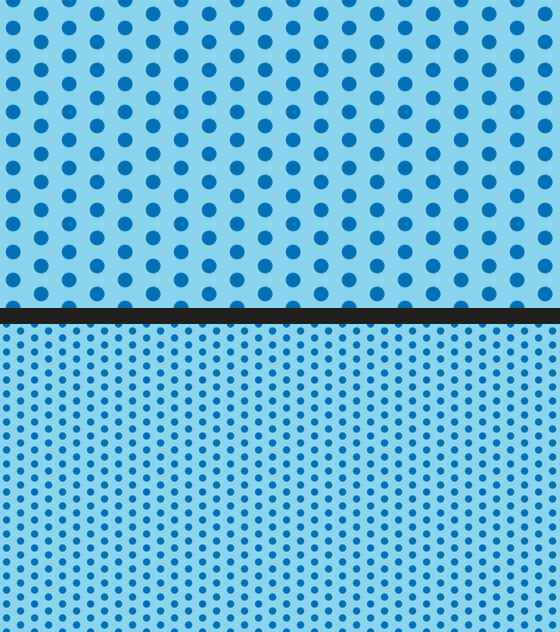
Top, the tile; bottom, the same tile 2 across and 2 down.
A Shadertoy shader for this pattern:

```glsl
// Staggered polka dots: round blue dots on a pale sky blue ground.
// The canvas is cut into 20 columns of 11 cells, with every other column
// shifted by half a cell; each cell holds one dot drawn by its distance.

const vec2 GRID = vec2(20.0, 11.0);       // columns, dots per column (even columns tile)
const float COLUMN_SHIFT = 0.03;          // sideways phase, in cells
const float DOT_RADIUS = 0.0239;          // in canvas heights
const vec3 SKY_BLUE = vec3(0.54, 0.83, 0.93);
const vec3 DOT_BLUE = vec3(0.005, 0.445, 0.718);

// Offset from the nearest dot centre, in cells
vec2 staggeredCell(vec2 uv, vec2 grid, float shift) {
    vec2 cell = uv * grid + vec2(shift, 0.0);
    float evenColumn = 1.0 - mod(floor(cell.x), 2.0);
    cell.y += 0.5 * evenColumn;
    return fract(cell) - 0.5;
}

float circleDistance(vec2 p, float radius) {
    return length(p) - radius;
}

// Coverage of a shape, with its edge softened over about one pixel
float fill(float dist, float pixel) {
    return 1.0 - smoothstep(-0.75 * pixel, 0.75 * pixel, dist);
}

void mainImage(out vec4 fragColor, in vec2 fragCoord) {
    vec2 uv = fragCoord / iResolution.xy;
    vec2 canvas = iResolution.xy / iResolution.y;

    // Cell offset back to canvas heights, so the dots stay round
    vec2 p = staggeredCell(uv, GRID, COLUMN_SHIFT) * canvas / GRID;
    float dot_ = fill(circleDistance(p, DOT_RADIUS), 1.0 / iResolution.y);

    fragColor = vec4(mix(SKY_BLUE, DOT_BLUE, dot_), 1.0);
}
```
